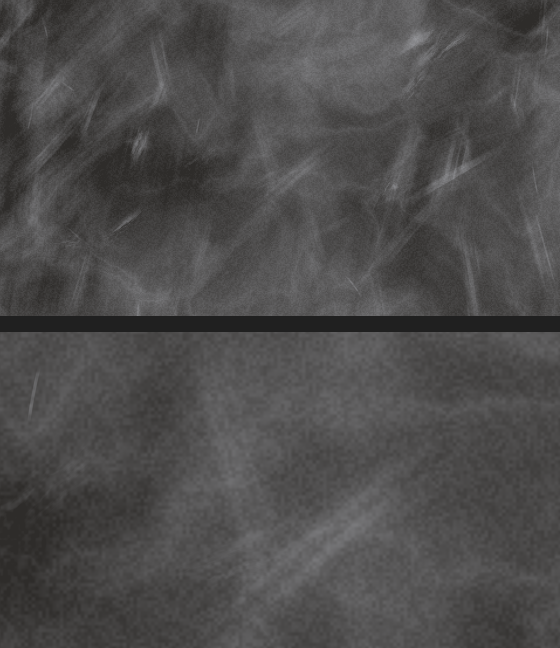
Top, the full canvas; bottom, a detail of the centre.
Write a WebGL 1 fragment shader that draws this texture.

```glsl
precision highp float;
// A dusty chalkboard: cloudy wiped slate, streaky eraser strokes, chalk smudges and scratches.
uniform vec2 u_resolution;

const vec3 SLATE = vec3(0.180, 0.172, 0.164);
const vec3 CHALK = vec3(0.490, 0.490, 0.500);
const float BASE_TONE = 0.33;
const float CLOUD_CONTRAST = 1.05;
const float SMEAR_STRENGTH = 0.55;
const float STROKE_STRENGTH = 0.50;
const float SMUDGE_STRENGTH = 0.85;
const float SCRATCH_STRENGTH = 0.40;
const float GRAIN_STRENGTH = 0.20;
const int STROKES = 46;
const int SMUDGES = 13;
const int SCRATCHES = 9;

float hash(vec2 p) {
  return fract(sin(dot(p, vec2(12.9898, 78.233))) * 43758.5453);
}

float noise(vec2 p) {
  vec2 i = floor(p), f = fract(p);
  f = f * f * (3.0 - 2.0 * f);
  return mix(mix(hash(i), hash(i + vec2(1.0, 0.0)), f.x),
             mix(hash(i + vec2(0.0, 1.0)), hash(i + 1.0), f.x), f.y);
}

float fbm(vec2 p) {
  float sum = 0.0, amp = 0.5;
  for (int i = 0; i < 5; i++) {
    sum += amp * noise(p);
    p = mat2(1.6, 1.2, -1.2, 1.6) * p + 7.3;
    amp *= 0.5;
  }
  return sum / 0.97;
}

// Coordinates along (x) and across (y) a direction
vec2 along(vec2 p, float angle) {
  float c = cos(angle), s = sin(angle);
  return vec2(c * p.x + s * p.y, c * p.y - s * p.x);
}

// 1 inside, fading to 0 at the given radius
float fade(float d, float inner, float radius) {
  return 1.0 - smoothstep(inner * radius, radius, abs(d));
}

// Wiped dust drawn out in one direction, present only in patches
float smear(vec2 p, float angle, float seed) {
  vec2 q = along(p, angle);
  float patchy = smoothstep(0.42, 0.68, fbm(p * 2.3 + seed));
  float dust = fbm(vec2(q.x * 3.0, q.y * 15.0) + seed) - 0.42;
  float hairs = noise(vec2(q.x * 5.0, q.y * 130.0) + seed) - 0.5;
  return patchy * (dust * 1.5 + hairs * 0.22);
}

// Long eraser strokes with parallel hair lines, steep or diagonal
float strokes(vec2 p, float aspect) {
  float sum = 0.0;
  for (int i = 0; i < STROKES; i++) {
    float k = float(i);
    vec2 center = vec2(hash(vec2(k, 1.7)) * aspect, hash(vec2(k, 2.3)));
    float turn = hash(vec2(k, 3.1));
    float angle = hash(vec2(k, 4.9)) < 0.6 ? mix(1.2, 1.85, turn) : mix(0.25, 1.0, turn);
    vec2 q = along(p - center, angle);
    q.y += (hash(vec2(k, 5.3)) - 0.5) * 0.7 * q.x * q.x;
    float len = mix(0.07, 0.30, hash(vec2(k, 6.1)));
    float width = mix(0.012, 0.055, hash(vec2(k, 7.7)));
    float mask = fade(q.x, 0.2, len) * fade(q.y, 0.3, width);
    float hairs = smoothstep(0.2, 0.9, noise(vec2(q.x * 4.0, q.y * 150.0) + k * 9.0));
    float worn = smoothstep(0.25, 0.75, noise(vec2(q.x * 9.0, q.y * 30.0) + k * 5.0));
    sum += mask * mix(0.25, 1.0, hairs) * worn * mix(0.3, 1.0, hash(vec2(k, 8.9)));
  }
  return sum;
}

// Small bright clumps of chalk with ragged edges
float smudges(vec2 p, float aspect) {
  float sum = 0.0;
  vec2 ragged = p + 0.05 * (vec2(fbm(p * 9.0), fbm(p * 9.0 + 31.0)) - 0.5);
  for (int i = 0; i < SMUDGES; i++) {
    float k = float(i) + 60.0;
    vec2 center = vec2(hash(vec2(k, 1.1)) * aspect, hash(vec2(k, 2.9)));
    vec2 q = along(ragged - center, mix(0.3, 1.5, hash(vec2(k, 3.7))));
    q /= vec2(mix(0.03, 0.07, hash(vec2(k, 4.3))), mix(0.012, 0.03, hash(vec2(k, 5.9))));
    float clump = smoothstep(0.32, 0.72, fbm(q * vec2(1.2, 2.0) + k));
    sum += exp(-dot(q, q)) * clump * mix(0.35, 1.0, hash(vec2(k, 6.7)));
  }
  return sum;
}

// Thin, slightly bent chalk scratches
float scratches(vec2 p, float aspect) {
  float sum = 0.0, thickness = 0.0014, soft = 1.0 / u_resolution.y;
  for (int i = 0; i < SCRATCHES; i++) {
    float k = float(i) + 120.0;
    vec2 center = vec2(hash(vec2(k, 1.3)) * aspect, hash(vec2(k, 2.1)));
    vec2 q = along(p - center, mix(1.3, 2.7, hash(vec2(k, 3.3))));
    q.y += (hash(vec2(k, 4.7)) - 0.5) * 2.5 * q.x * q.x;
    float line = 1.0 - smoothstep(thickness - 0.5 * soft, thickness + soft, abs(q.y));
    float broken = mix(0.3, 1.0, noise(vec2(q.x * 90.0, k)));
    sum += line * broken * fade(q.x, 0.5, mix(0.025, 0.08, hash(vec2(k, 5.1))));
  }
  return sum;
}

void main() {
  float aspect = u_resolution.x / u_resolution.y;
  vec2 p = gl_FragCoord.xy / u_resolution.y;
  vec2 warp = vec2(fbm(p * 3.0 + 4.0), fbm(p * 3.0 + 19.0)) - 0.5;

  // Soft clouds of dust and faint curled wisps
  float tone = BASE_TONE + CLOUD_CONTRAST * (fbm(p * 2.2 + 0.7 * warp + 11.0) - 0.5);
  float ridge = 1.0 - abs(2.0 * fbm(p * 4.5 + 2.2 * warp + 43.0) - 1.0);
  tone += 0.22 * (pow(ridge, 5.0) - 0.4);

  // The middle of the board is wiped smoother than its sides
  float rough = mix(0.45, 1.0, smoothstep(0.04, 0.28, abs(p.x / aspect - 0.5)));
  float smears = smear(p + 0.04 * warp, 1.42, 3.0) + smear(p + 0.08 * warp, 0.75, 57.0);
  tone += rough * (SMEAR_STRENGTH * smears + STROKE_STRENGTH * strokes(p, aspect));
  tone += SMUDGE_STRENGTH * rough * smudges(p, aspect);
  tone += SCRATCH_STRENGTH * scratches(p, aspect);
  tone += GRAIN_STRENGTH * (noise(p * 270.0) - 0.5);

  gl_FragColor = vec4(mix(SLATE, CHALK, clamp(tone, 0.0, 1.6)), 1.0);
}
```
